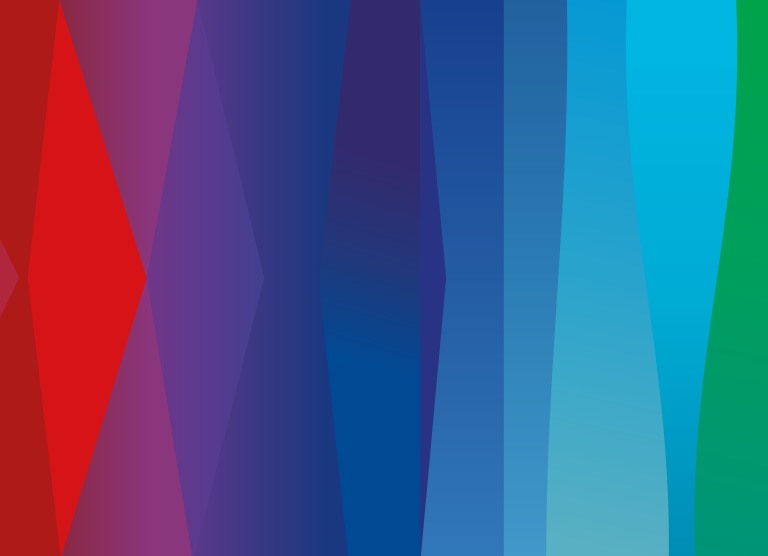
This background is drawn by a WebGL 2 fragment shader. Its source:

```glsl
#version 300 es
precision highp float;

uniform vec2 u_resolution;
out vec4 fragColor;

// Edge that bends halfway down the canvas.
float bent(float top, float middle, float bottom, float t) {
    return t < 0.5 ? mix(top, middle, 2.0 * t) : mix(middle, bottom, 2.0 * t - 1.0);
}

// Edge that swings in a soft wave around a centre.
float wave(float centre, float swing, float start, float span, float t) {
    return centre + swing * cos(3.14159 * (t - start) / span);
}

// Coverage to the right of an edge, one pixel soft.
float rightOf(float edge, float x) {
    return clamp((x - edge) * u_resolution.x + 0.5, 0.0, 1.0);
}

// Gradient through three colours.
vec3 ramp(vec3 a, vec3 b, vec3 c, float t) {
    t = clamp(t, 0.0, 1.0);
    return t < 0.5 ? mix(a, b, 2.0 * t) : mix(b, c, 2.0 * t - 1.0);
}

void main() {
    vec2 uv = gl_FragCoord.xy / u_resolution;
    float x = uv.x;
    float t = 1.0 - uv.y;

    // Dark red side with a small rose wedge
    vec3 color = vec3(0.68, 0.10, 0.09);
    float wedge = 0.025 * (1.0 - abs(t - 0.5) / 0.071);
    color = mix(vec3(0.69, 0.15, 0.24), color, rightOf(wedge, x));

    // Bright red diamond
    color = mix(color, vec3(0.84, 0.08, 0.09), rightOf(bent(0.077, 0.036, 0.079, t), x));

    // Plum field
    vec3 plum = mix(vec3(0.54, 0.16, 0.27), vec3(0.54, 0.21, 0.49),
                    clamp((x - 0.085) / 0.11, 0.0, 1.0));
    color = mix(color, plum, rightOf(bent(0.077, 0.191, 0.080, t), x));

    // Violet diamond
    vec3 violet = ramp(vec3(0.44, 0.21, 0.53), vec3(0.35, 0.23, 0.56),
                       vec3(0.26, 0.25, 0.56), (x - 0.191) / 0.153);
    color = mix(color, violet, rightOf(bent(0.257, 0.191, 0.250, t), x));

    // Field fading from violet to navy
    vec3 navy = ramp(vec3(0.35, 0.22, 0.54), vec3(0.22, 0.22, 0.51),
                     vec3(0.10, 0.22, 0.50), (x - 0.255) / 0.17);
    color = mix(color, navy, rightOf(bent(0.257, 0.344, 0.253, t), x));

    // Indigo panel with a slightly tilted gradient
    float tilted = t - 0.4 * (x - 0.48);
    vec3 indigo = ramp(vec3(0.20, 0.165, 0.43), vec3(0.13, 0.22, 0.48),
                       vec3(0.0, 0.29, 0.58), (tilted - 0.28) / 0.38);
    color = mix(color, indigo, rightOf(bent(0.457, 0.415, 0.453, t), x));

    // Indigo sliver
    color = mix(color, vec3(0.16, 0.20, 0.52), rightOf(0.547, x));

    // Blue and steel panels
    vec3 blue = ramp(vec3(0.09, 0.25, 0.56), vec3(0.14, 0.36, 0.64), vec3(0.19, 0.47, 0.73), t);
    color = mix(color, blue, rightOf(bent(0.547, 0.581, 0.548, t), x));
    vec3 steel = ramp(vec3(0.13, 0.38, 0.62), vec3(0.17, 0.49, 0.71), vec3(0.25, 0.60, 0.79), t);
    color = mix(color, steel, rightOf(0.656, x));

    // Pale cyan ribbon
    vec3 pale = ramp(vec3(0.02, 0.60, 0.83), vec3(0.16, 0.64, 0.80),
                     vec3(0.35, 0.69, 0.76), t - 0.3 * (x - 0.79));
    color = mix(color, pale, rightOf(wave(0.725, 0.0137, 0.08, 0.92, t), x));

    // Bright cyan ribbon
    vec3 cyan = ramp(vec3(0.0, 0.71, 0.88), vec3(0.0, 0.67, 0.83),
                     vec3(0.0, 0.55, 0.71), (t - 0.1) / 0.9);
    color = mix(color, cyan, rightOf(wave(0.843, -0.028, 0.08, 0.9, t), x));

    // Green side
    vec3 green = ramp(vec3(0.0, 0.64, 0.29), vec3(0.0, 0.62, 0.37),
                      vec3(0.0, 0.58, 0.47), t - 0.3 * (x - 0.95));
    color = mix(color, green, rightOf(wave(0.932, 0.028, 0.09, 0.85, t), x));

    fragColor = vec4(color, 1.0);
}
```
